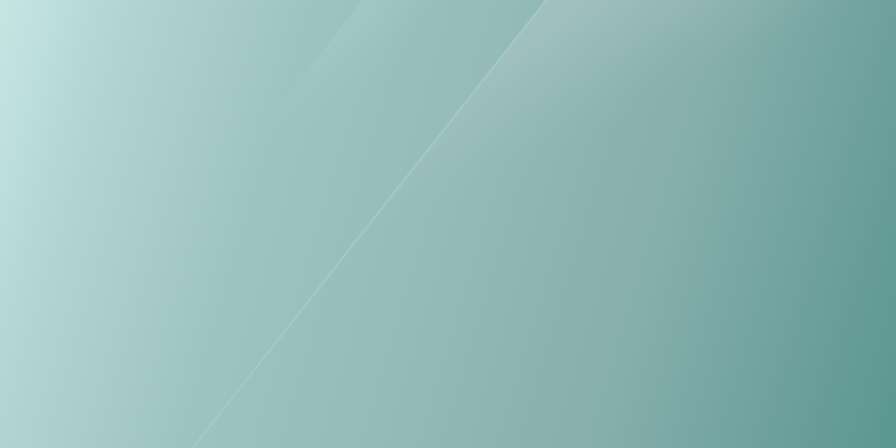
Give the GLSL for this background, as a WebGL 2 fragment shader.

```glsl
#version 300 es
precision highp float;

uniform vec2 u_resolution;
out vec4 outColor;

// Linear ramp from 0 at a to 1 at b
float ramp(float a, float b, float x) {
  return clamp((x - a) / (b - a), 0.0, 1.0);
}

// Signed distance to a slanted edge crossing the top at topX, positive on the right
float slantedEdge(vec2 p, float topX, float slope) {
  return (p.x - topX + slope * (1.0 - p.y)) / sqrt(1.0 + slope * slope);
}

// Pale mint to deep teal
vec3 tealGradient(float t) {
  vec3 color = mix(vec3(0.775, 0.900, 0.890), vec3(0.690, 0.832, 0.830), ramp(-0.30, 0.0, t));
  color = mix(color, vec3(0.622, 0.770, 0.762), ramp(0.0, 0.38, t));
  color = mix(color, vec3(0.577, 0.732, 0.718), ramp(0.38, 0.85, t));
  color = mix(color, vec3(0.520, 0.682, 0.674), ramp(0.85, 1.35, t));
  return mix(color, vec3(0.355, 0.588, 0.570), ramp(1.35, 2.0, t));
}

void main() {
  vec2 p = gl_FragCoord.xy / u_resolution.y;
  p.x *= 2.0 * u_resolution.y / u_resolution.x;
  float pixel = 1.0 / u_resolution.y;

  vec3 color = tealGradient(p.x - 0.3 * p.y);

  // Broad sheet of light right of the main crease
  float crease = slantedEdge(p, 1.219, 0.789);
  float sheet = smoothstep(-pixel, pixel, crease);
  float sheetFade = smoothstep(-0.08, 0.30, p.y - 0.5 * p.x - 0.1);
  color = mix(color, vec3(0.70, 0.79, 0.79), 0.45 * sheet * sheetFade);

  // Small faint sheet at the upper left
  float fold = slantedEdge(p, 0.807, 0.757);
  float foldFade = smoothstep(0.68, 1.0, p.y) * (1.0 - smoothstep(0.0, 0.16, fold));
  color += 0.022 * smoothstep(-pixel, pixel, fold) * foldFade;

  // Thin glint along the crease
  float glint = 1.0 - smoothstep(0.0, 0.002 + pixel, abs(crease));
  color += 0.045 * glint * mix(0.6, 1.0, smoothstep(0.0, 0.5, p.y));

  outColor = vec4(color, 1.0);
}
```
